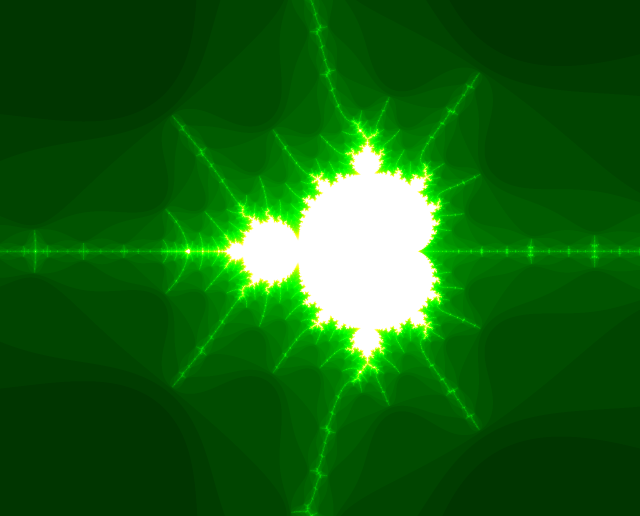
A Shadertoy shader for this background:

```glsl
// A small Mandelbrot island on the real axis, white amid glowing green filaments.

const int MAX_STEPS = 100;

// Number of steps before the orbit of c leaves the disc of radius 2
float escapeSteps(vec2 c) {
    vec2 z = vec2(0.0);
    for (int i = 1; i < MAX_STEPS; i++) {
        z = vec2(z.x * z.x - z.y * z.y, 2.0 * z.x * z.y) + c;
        if (dot(z, z) > 4.0) return float(i);
    }
    return float(MAX_STEPS);
}

// Black to green, then yellow, then white
vec3 heatColor(float heat) {
    return clamp(3.0 * heat - vec3(1.0, 0.0, 2.0), 0.0, 1.0);
}

void mainImage(out vec4 fragColor, in vec2 fragCoord) {
    const int GRID = 3;
    vec3 color = vec3(0.0);

    // Average a grid of samples inside each pixel
    for (int j = 0; j < GRID; j++) {
        for (int i = 0; i < GRID; i++) {
            vec2 offset = (vec2(i, j) + 0.5) / float(GRID) - 0.5;
            vec2 uv = (fragCoord + offset - 0.5 * iResolution.xy) / iResolution.y;

            // Window around the period-3 island
            vec2 c = vec2(-1.7652, -0.00105) + 0.0813 * uv;
            color += heatColor(escapeSteps(c) / float(MAX_STEPS));
        }
    }
    fragColor = vec4(color / float(GRID * GRID), 1.0);
}
```
